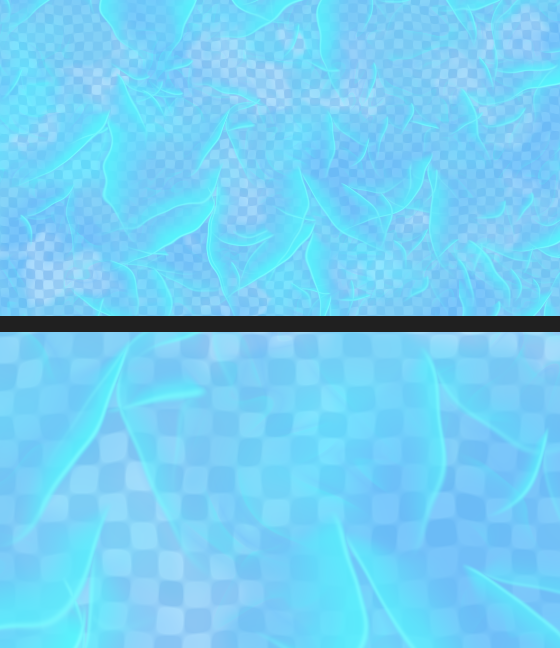
Top, the full canvas; bottom, a detail of the centre.
A Shadertoy shader for this background:

```glsl
// Translucent cyan folds over a soft, slightly warped blue checkerboard.
// Gradient noise tints the ground; jittered cells scatter tapered curved
// folds at several scales, each with a crisp rim, a soft body and a blue shade.

const float PI = 3.14159265;

const vec3 DEEP_BLUE  = vec3(0.44, 0.74, 0.98);
const vec3 SKY_BLUE   = vec3(0.49, 0.80, 0.96);
const vec3 AQUA       = vec3(0.43, 0.88, 0.99);
const vec3 PALE_BLUE  = vec3(0.66, 0.83, 0.97);
const vec3 FOLD_CYAN  = vec3(0.32, 0.98, 0.99);
const vec3 RIM_CYAN   = vec3(0.52, 1.00, 1.00);

vec2 hash22(vec2 p) {
    vec3 a = fract(p.xyx * vec3(0.1031, 0.1030, 0.0973));
    a += dot(a, a.yzx + 33.33);
    return fract((a.xx + a.yz) * a.zy);
}

vec2 rotate(vec2 p, float angle) {
    float c = cos(angle), s = sin(angle);
    return vec2(c * p.x - s * p.y, s * p.x + c * p.y);
}

float cornerSlope(vec2 corner, vec2 offset) {
    float angle = 2.0 * PI * hash22(corner).x;
    return dot(vec2(cos(angle), sin(angle)), offset);
}

// Gradient noise, about -0.7 to 0.7
float gradientNoise(vec2 p) {
    vec2 i = floor(p), f = fract(p);
    vec2 u = f * f * f * (f * (f * 6.0 - 15.0) + 10.0);
    vec2 e = vec2(1.0, 0.0);
    return mix(mix(cornerSlope(i, f), cornerSlope(i + e, f - e), u.x),
               mix(cornerSlope(i + e.yx, f - e.yx), cornerSlope(i + 1.0, f - 1.0), u.x), u.y);
}

float fbm(vec2 p) {
    float sum = 0.0, gain = 1.0;
    for (int i = 0; i < 3; i++) {
        sum += gain * gradientNoise(p);
        p = rotate(p * 2.03, 0.6) + 7.1;
        gain *= 0.5;
    }
    return sum;
}

vec2 warp(vec2 p, float frequency, float amount) {
    return p + amount * vec2(fbm(p * frequency + 3.7), fbm(p * frequency + 41.2));
}

// Soft-edged tiles, -0.5 to 0.5, each with its own strength
float checker(vec2 p, float cell, float blur) {
    vec2 wave = sin(PI * p / cell);
    float strength = 0.5 + hash22(floor(p / cell) + 9.0).x;
    return 0.5 * strength * clamp(wave.x * wave.y / blur, -1.0, 1.0);
}

// Arm hanging from its tip at the origin; returns rim, body and shade
vec3 foldArm(vec2 q, float reach, float drop, float rimWidth) {
    float s = -q.y / drop;
    float slope = 2.0 * reach * s / drop;
    float d = (q.x - reach * s * s) * inversesqrt(1.0 + slope * slope);
    float taper = smoothstep(0.0, 0.12, s) * (1.0 - smoothstep(0.5, 1.0, s));
    float side = d / (0.02 + 0.085 * taper);
    float rim = exp(-d * d / (rimWidth * rimWidth));
    float body = smoothstep(-2.0, 0.5, d / rimWidth) * exp(-max(side, 0.0) * max(side, 0.0));
    float shade = smoothstep(-0.6, 0.2, side) * exp(-side * side * 0.13);
    return vec3(rim, body, shade) * sqrt(taper);
}

// Folds scattered one per jittered cell; twin adds the opposite arm
vec3 foldField(vec2 p, float size, float spin, float density, float twin, float seed) {
    vec2 g = p / size;
    float rimWidth = 0.0028 / size;
    vec3 field = vec3(0.0);
    for (int j = -1; j <= 1; j++)
    for (int i = -1; i <= 1; i++) {
        vec2 cell = floor(g) + vec2(i, j);
        vec2 jitter = hash22(cell + seed), traits = hash22(cell + seed + 17.3);
        if (traits.x > density) continue;
        vec2 q = rotate(g - cell - jitter, (traits.y - 0.5) * spin);
        vec3 left = foldArm(vec2(-q.x, q.y), 0.55, 0.74, rimWidth);
        vec3 right = foldArm(q + vec2(0.0, 0.07), 0.42, 0.78, rimWidth);
        field = max(field, max(left, right * twin) * (0.7 + 0.3 * jitter.y));
    }
    return field;
}

// Creases along stretched noise: a sharp step that fades to one side, signed
float creases(vec2 p, float angle, float scale) {
    float n = gradientNoise(rotate(p, angle) * vec2(0.4, 1.0) * scale);
    float mask = smoothstep(0.0, 0.4, fbm(p * 5.0 + scale));
    return mask * (smoothstep(-0.03, 0.03, n) * exp(-max(n, 0.0) * 9.0)
                 - 0.6 * exp(-abs(n + 0.1) * 14.0));
}

void mainImage(out vec4 fragColor, in vec2 fragCoord) {
    vec2 p = fragCoord / iResolution.y;
    float across = fragCoord.x / iResolution.x;
    vec2 bent = warp(p, 3.0, 0.06);

    // Ground: aqua to the left, bluer and paler to the right
    float tone = fbm(p * 2.6 + 5.0) + 0.6 * (0.35 - across);
    vec3 color = mix(SKY_BLUE, AQUA, smoothstep(-0.15, 0.5, tone));
    color = mix(color, DEEP_BLUE, 0.7 * smoothstep(0.05, 0.5, fbm(p * 3.1 + 23.0)));
    float pale = smoothstep(0.1, 0.6, fbm(warp(p, 6.0, 0.12) * 3.4 + 61.0) + 0.15 * across);
    color = mix(color, PALE_BLUE, 0.75 * pale);

    // Checkerboard, clearest in the pale patches
    float tile = checker(warp(p, 6.0, 0.012), 0.029, 0.15);
    color += tile * vec3(0.065, 0.048, 0.020) * (0.9 + 0.6 * pale);

    // Fine creases, then large tents, medium folds and small flecks
    float crease = creases(bent, 0.6, 15.0) + 0.8 * creases(bent + 3.0, -0.9, 24.0);
    color = mix(color, FOLD_CYAN, 0.40 * clamp(crease, 0.0, 1.0));
    color = mix(color, DEEP_BLUE, 0.55 * clamp(-crease, 0.0, 1.0));
    vec3 large = foldField(bent, 0.45, 0.9, 0.95, 0.9, 4.0);
    vec3 medium = foldField(bent + 0.13, 0.26, 3.2, 0.35 + 0.4 * across, 0.6, 29.0);
    vec3 small = foldField(bent + 0.31, 0.13, 2.6, 0.30 + 0.25 * across, 0.3, 53.0);
    vec3 folds = max(large, max(medium * 0.85, small * 0.7));
    color = mix(color, DEEP_BLUE, 0.65 * folds.z);
    color = mix(color, FOLD_CYAN, 0.9 * folds.y);
    color = mix(color, RIM_CYAN, 0.75 * folds.x);

    fragColor = vec4(clamp(color, 0.0, 1.0), 1.0);
}
```
